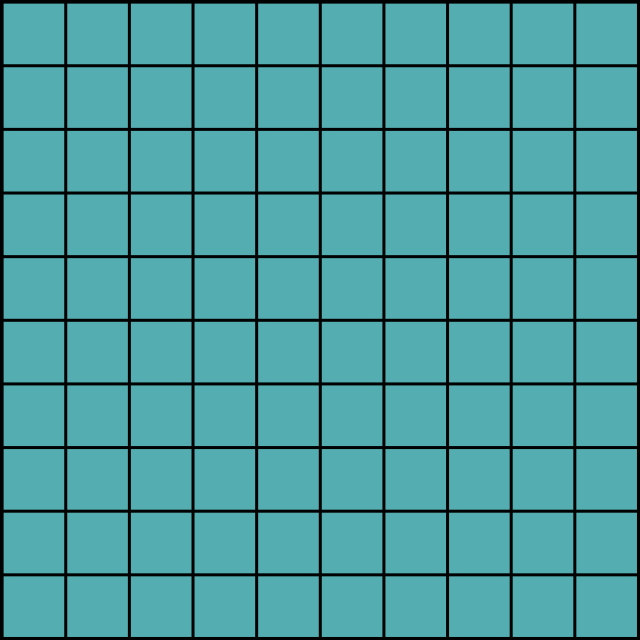
Give the GLSL for this pattern, as a three.js fragment shader.

```glsl
// Flat teal square tiles, ten across and ten down, parted by thin black lines.
// Each point finds its tile, then measures the distance to that tile's edges;
// the lines are what remains, closing the canvas border as well.

#define TILES 10.0
#define PITCH 0.09943
#define LINE_WIDTH 0.0047
#define GRID_START vec2(0.0033, 0.0033)
#define TILE_COLOR vec3(0.33, 0.68, 0.69)
#define LINE_COLOR vec3(0.0, 0.004, 0.004)

varying vec2 vUv;

// Distance to the nearest grid line on each axis, negative beyond the grid.
vec2 lineDistance(vec2 p) {
  vec2 grid = (p - GRID_START) / PITCH;
  vec2 tile = clamp(floor(grid), 0.0, TILES - 1.0);
  return (0.5 - abs(grid - tile - 0.5)) * PITCH;
}

void main() {
  // Tiles are laid from the upper left corner.
  vec2 p = vec2(vUv.x, 1.0 - vUv.y);
  vec2 pixel = max(fwidth(vUv), vec2(1e-5));

  // Share of the pixel lying inside the tile, per axis.
  vec2 inside = clamp((lineDistance(p) - 0.5 * LINE_WIDTH) / pixel + 0.5, 0.0, 1.0);

  gl_FragColor = vec4(mix(LINE_COLOR, TILE_COLOR, inside.x * inside.y), 1.0);
}
```
